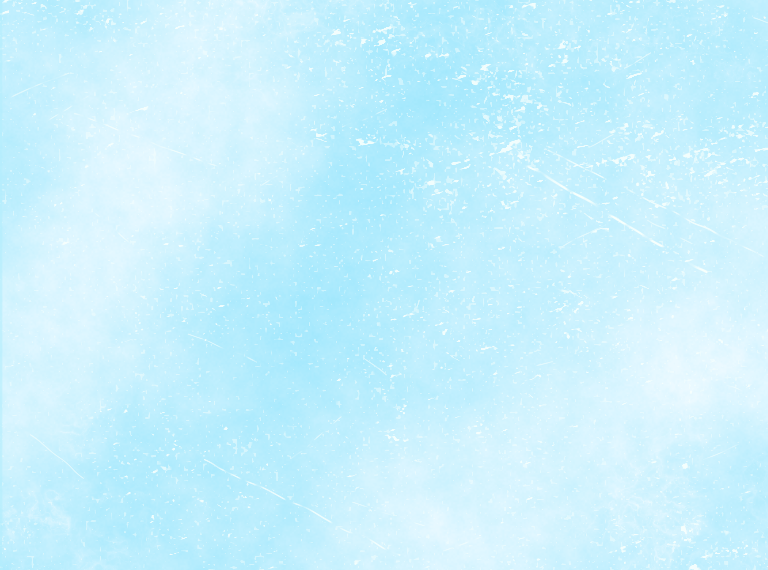
Write a Shadertoy shader that draws this texture.

```glsl
float hash(vec2 p) {
    vec3 q = fract(p.xyx * vec3(0.1031, 0.1030, 0.0973));
    q += dot(q, q.yzx + 33.33);
    return fract((q.x + q.y) * q.z);
}

float noise(vec2 p) {
    vec2 i = floor(p), f = fract(p);
    f = f * f * (3.0 - 2.0 * f);
    return mix(mix(hash(i), hash(i + vec2(1, 0)), f.x),
               mix(hash(i + vec2(0, 1)), hash(i + vec2(1, 1)), f.x), f.y);
}

float fbm(vec2 p) {
    float sum = 0.0, amp = 0.5;
    for (int i = 0; i < 6; i++) {
        sum += amp * noise(p);
        p = mat2(1.6, 1.2, -1.2, 1.6) * p + 7.3;
        amp *= 0.52;
    }
    return sum;
}

vec2 rotate(vec2 p, float a) {
    return mat2(cos(a), -sin(a), sin(a), cos(a)) * p;
}

float segment(vec2 p, vec2 a, vec2 b) {
    vec2 d = b - a;
    return length(p - a - d * clamp(dot(p - a, d) / dot(d, d), 0.0, 1.0));
}

float glow(float d, float radius) {
    return exp(-d * d / (radius * radius));
}

// Thin line, worn away in places
float scratch(vec2 p, vec2 a, vec2 b, float width) {
    vec2 wobble = 0.005 * vec2(noise(p * 28.0), noise(p * 28.0 + 50.0)) - 0.0025;
    float line = 1.0 - smoothstep(width * 0.3, width + 0.001, segment(p + wobble, a, b));
    return line * smoothstep(0.35, 0.65, noise(p * 75.0) * 0.6 + noise(p * 21.0 + 9.0) * 0.4);
}

// Short broken streaks lying along one angle
float flecks(vec2 p, float angle, float density) {
    vec2 q = rotate(p + 0.012 * fbm(p * 22.0), angle);
    float streak = noise(q * vec2(42.0, 165.0)) * 0.65 + noise(q * vec2(190.0, 260.0)) * 0.35;
    return smoothstep(0.0, 0.1, streak - 0.9 + 0.2 * density);
}

void mainImage(out vec4 fragColor, in vec2 fragCoord) {
    vec2 p = fragCoord / iResolution.y;
    float aspect = iResolution.x / iResolution.y;
    p.x *= 1.347 / aspect;
    vec2 warped = p + 0.16 * (vec2(fbm(p * 4.0), fbm(p * 4.0 + 31.0)) - 0.5);

    // Broad pale bands and deeper blue pools
    float tone = 0.34;
    tone += 0.52 * glow(segment(warped, vec2(0.04, 0.3), vec2(0.42, 0.98)), 0.18);
    tone += 0.54 * glow(segment(warped, vec2(0.8, 0.06), vec2(1.32, 0.43)), 0.23);
    tone += 0.12 * glow(length(warped - vec2(1.0, 0.62)), 0.22);
    tone -= 0.18 * glow(length(warped - vec2(0.2, 0.21)), 0.14);
    tone -= 0.17 * glow(segment(warped, vec2(0.45, 0.45), vec2(0.74, 0.88)), 0.13);

    // Cloudy mottling and fine grain
    tone += 0.55 * (fbm(p * 6.0 + 3.0) - 0.5);
    tone += 0.32 * (fbm(p * 34.0) - 0.5);
    tone += 0.09 * (noise(p * 290.0) - 0.5);

    // Feathery frost along the corners and top
    float corners = glow(length(p - vec2(0.12, 0.1)), 0.2)
                  + glow(length(p - vec2(1.22, 0.03)), 0.2)
                  + 0.7 * glow(segment(p, vec2(0.45, 1.0), vec2(1.3, 0.93)), 0.15)
                  + 0.4 * glow(length(p - vec2(0.05, 0.95)), 0.2);
    vec2 fern = p * 34.0 + 3.0 * vec2(fbm(p * 18.0), fbm(p * 18.0 + 12.0));
    float vein = pow(1.0 - abs(2.0 * noise(fern) - 1.0), 5.0);
    float barbs = pow(1.0 - abs(2.0 * noise(fern * 2.3 + 5.0) - 1.0), 4.0);
    float frost = (0.6 * vein + 0.4 * barbs) * smoothstep(0.35, 0.65, fbm(p * 11.0 + 20.0));
    tone += 0.5 * frost * min(corners, 1.0);

    vec3 color = mix(vec3(0.64, 0.91, 0.99), vec3(0.89, 0.97, 1.0), clamp(tone, 0.0, 1.12));

    // Clustered white chips
    float cluster = 0.85 * glow(length(p - vec2(0.7, 0.7)), 0.2)
                  + 0.9 * glow(segment(p, vec2(0.93, 0.8), vec2(1.32, 0.69)), 0.1)
                  + 0.9 * glow(length(p - vec2(1.22, 0.06)), 0.14)
                  + 0.6 * glow(length(p - vec2(0.88, 0.4)), 0.18)
                  + 0.5 * glow(segment(p, vec2(0.0, 0.98), vec2(1.3, 0.98)), 0.1);
    float density = 0.25 + 0.65 * min(cluster, 1.1) + 1.3 * (fbm(p * 9.0 + 40.0) - 0.5);
    float white = 0.9 * flecks(p, 0.25, density);
    white = max(white, 0.7 * flecks(p + 4.0, -0.45, density - 0.15));
    white = max(white, 0.6 * flecks(p + 8.0, 1.35, density - 0.3));
    white = max(white, 0.45 * smoothstep(0.86, 0.98, noise(p * 210.0) + 0.12 * density));

    // Long scratches
    white = max(white, scratch(p, vec2(0.91, 0.72), vec2(1.24, 0.523), 0.0022));
    white = max(white, 0.8 * scratch(p, vec2(0.96, 0.737), vec2(1.35, 0.544), 0.0012));
    white = max(white, 0.8 * scratch(p, vec2(0.36, 0.193), vec2(0.7, 0.026), 0.0012));
    white = max(white, 0.7 * scratch(p, vec2(0.13, 0.8), vec2(0.38, 0.71), 0.001));

    // Scattered hairlines
    for (float i = 0.0; i < 22.0; i++) {
        vec2 start = vec2(1.347 * hash(vec2(i, 1.0)), hash(vec2(i, 2.0)));
        float angle = hash(vec2(i, 3.0)) < 0.55 ? 0.5 : -0.5;
        angle += 0.5 * (hash(vec2(i, 4.0)) - 0.5);
        vec2 span = (0.04 + 0.1 * hash(vec2(i, 5.0))) * vec2(cos(angle), sin(angle));
        white = max(white, 0.55 * scratch(p, start, start + span, 0.0008));
    }
    color = mix(color, vec3(0.97, 1.0, 0.99), white);

    // Faint blue rim at the left
    color = mix(color, vec3(0.7, 0.93, 0.99), 0.6 * (1.0 - smoothstep(0.002, 0.006, p.x)));
    fragColor = vec4(color, 1.0);
}
```
